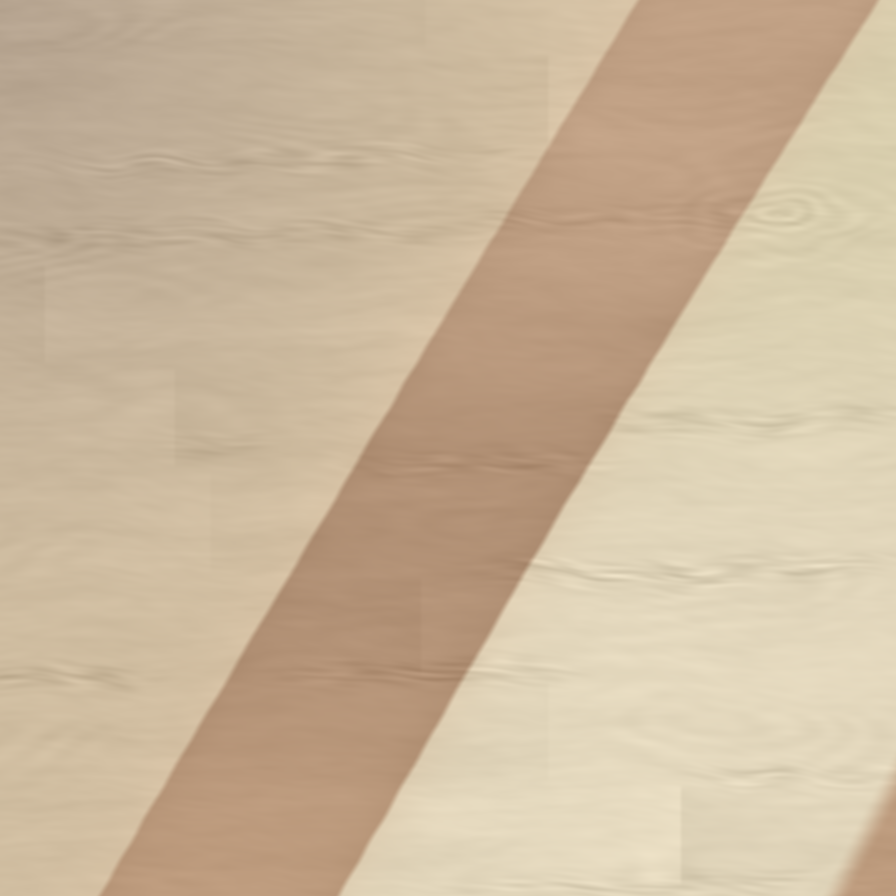
Write a Shadertoy shader that draws this texture.

```glsl
const vec3 DIM_WOOD   = vec3(0.700, 0.630, 0.555);
const vec3 WARM_WOOD  = vec3(0.815, 0.743, 0.630);
const vec3 PALE_WOOD  = vec3(0.888, 0.842, 0.737);
const vec3 GREEN_WOOD = vec3(0.850, 0.810, 0.682);
const vec3 PEACH_GLOW = vec3(0.852, 0.768, 0.652);
const vec3 BAND_TOP   = vec3(0.755, 0.630, 0.520);
const vec3 BAND_MID   = vec3(0.702, 0.573, 0.465);
const vec3 BAND_LOW   = vec3(0.745, 0.612, 0.495);
const float BAND_SLOPE = 0.602;
const float BAND_LEFT  = 0.111;
const float BAND_RIGHT = 0.378;
const float EDGE_SOFT  = 0.0042;
const float ROW_HEIGHT = 0.1165;
const float FIRST_SEAM = 0.0586;
const float GRAIN_GAIN = 0.066;
const float CONTOUR_GAIN = 0.009;
const float STREAK_GAIN = 0.150;
const float KNOT_GAIN = 0.020;
const vec2 KNOT_CENTER = vec2(0.868, 0.760);

// Butt joint position and tone step for each plank row, top to bottom
const float JOINT_X[10] = float[](0.475, 0.612, -0.5, 0.050, 0.195,
                                  0.235, 0.470, 0.612, 0.760, 0.300);
const float JOINT_STEP[10] = float[](0.010, 0.026, 0.0, 0.022, -0.020,
                                     -0.012, 0.024, 0.015, -0.050, 0.0);

// Dark grain streaks: centre x, centre y, half length, strength
const int STREAKS = 11;
const vec4 STREAK[STREAKS] = vec4[](
    vec4(0.30, 0.820, 0.36, 0.7), vec4(0.26, 0.738, 0.40, 0.7),
    vec4(0.72, 0.757, 0.32, 0.7), vec4(0.85, 0.530, 0.24, 0.9),
    vec4(0.24, 0.502, 0.08, 0.6), vec4(0.53, 0.482, 0.20, 0.8),
    vec4(0.76, 0.365, 0.32, 1.1), vec4(0.07, 0.243, 0.14, 0.8),
    vec4(0.47, 0.248, 0.22, 0.9), vec4(0.90, 0.134, 0.18, 0.7),
    vec4(0.72, 0.012, 0.28, 0.7));

vec2 hashGradient(vec2 cell) {
    vec2 h = vec2(dot(cell, vec2(127.1, 311.7)), dot(cell, vec2(269.5, 183.3)));
    return 2.0 * fract(sin(h) * 43758.5) - 1.0;
}

float gradientNoise(vec2 p) {
    vec2 i = floor(p), f = fract(p), e = vec2(0.0, 1.0);
    vec2 u = f * f * f * (f * (f * 6.0 - 15.0) + 10.0);
    float low  = mix(dot(hashGradient(i), f), dot(hashGradient(i + e.yx), f - e.yx), u.x);
    float high = mix(dot(hashGradient(i + e), f - e), dot(hashGradient(i + e.yy), f - e.yy), u.x);
    return mix(low, high, u.y);
}

// Wandering fibres, from broad clouds to short slanted flecks
float woodGrain(vec2 p) {
    p.y += 0.020 * gradientNoise(p * vec2(5.0, 8.0)) - 0.02 * p.x;
    return 0.32 * gradientNoise(p * vec2(3.0, 15.0))
         + 0.32 * gradientNoise(p * vec2(5.0, 44.0) + 7.0)
         + 0.25 * gradientNoise(p * vec2(15.0, 90.0) + 19.0)
         + 0.24 * gradientNoise(vec2(p.x * 34.0 + p.y * 45.0, p.y * 130.0));
}

// Curved growth lines that surface in patches
float growthLines(vec2 p) {
    float height = gradientNoise(p * vec2(3.5, 13.0) + 31.0);
    float patches = smoothstep(-0.05, 0.30, gradientNoise(p * vec2(3.0, 9.0) + 53.0));
    return patches * sin(38.0 * height + 90.0 * p.y);
}

float plankTone(vec2 p) {
    float depth = (1.0 - p.y - FIRST_SEAM) / ROW_HEIGHT;
    int row = clamp(int(floor(depth)) + 1, 0, 9);
    float fromJoint = p.x - JOINT_X[row];
    float side = smoothstep(-0.003, 0.003, fromJoint) - 0.5;
    float inset = smoothstep(0.0, 0.08, 0.5 - abs(fract(depth) - 0.5));
    return JOINT_STEP[row] * side * inset * exp(-7.0 * abs(fromJoint));
}

float streakShade(vec2 p) {
    float shade = 0.0;
    for (int i = 0; i < STREAKS; i++) {
        vec4 s = STREAK[i];
        float wave = 0.016 * gradientNoise(vec2(p.x * 10.0, s.y * 37.0));
        float dy = p.y - s.y + wave - 0.02 * (p.x - s.x);
        float along = 1.0 - smoothstep(0.35, 1.0, abs(p.x - s.x) / s.z);
        float across = exp(-pow(dy / 0.016, 2.0));
        float fibre = gradientNoise(vec2(p.x * 24.0 + dy * 90.0, dy * 125.0 + s.y * 50.0));
        shade += s.w * along * across * (0.16 + 0.95 * fibre);
    }
    return shade;
}

// Flattened growth rings around a knot
float knotRings(vec2 p) {
    vec2 d = (p - KNOT_CENTER) * vec2(1.0, 2.8);
    float r = length(d) + 0.045 * gradientNoise(p * vec2(14.0, 32.0));
    return sin(r * 165.0) * exp(-pow(r / 0.120, 2.0));
}

void mainImage(out vec4 fragColor, in vec2 fragCoord) {
    vec2 p = fragCoord / iResolution.xy;
    // Signed distances to the two sides of the diagonal band
    float bow = 0.010 * sin(3.14159 * p.y);
    float ripple = 0.003 * gradientNoise(vec2(p.y * 30.0, 3.5));
    float fromLeft  = 0.857 * (p.x - BAND_LEFT - BAND_SLOPE * p.y + 0.4 * bow + ripple);
    float fromRight = 0.857 * (p.x - BAND_RIGHT - BAND_SLOPE * p.y + bow - ripple);
    // Floor light on each side of the band
    float fromCorner = length((p - vec2(0.0, 1.0)) * vec2(1.0, 0.85));
    vec3 leftWood = mix(DIM_WOOD, WARM_WOOD, smoothstep(-0.15, 0.70, fromCorner));
    leftWood = mix(leftWood, PEACH_GLOW, 0.75 * exp(-abs(fromLeft) / 0.055));
    vec3 rightWood = mix(PALE_WOOD, GREEN_WOOD, smoothstep(0.30, 0.85, p.y));
    rightWood = mix(rightWood, PEACH_GLOW, 0.45 * exp(-abs(fromRight) / 0.035));
    // Shadow band, darkest at mid height and along its borders
    vec3 band = mix(BAND_LOW, BAND_MID, smoothstep(0.0, 0.36, p.y));
    band = mix(band, BAND_TOP, smoothstep(0.45, 0.80, p.y));
    band -= 0.025 * (exp(-abs(fromLeft) / 0.018) + exp(-abs(fromRight) / 0.022));
    float enter = smoothstep(-EDGE_SOFT, EDGE_SOFT, fromLeft);
    float leave = smoothstep(-EDGE_SOFT, EDGE_SOFT, fromRight);
    vec3 color = mix(mix(leftWood, band, enter), rightWood, leave);
    // Second band entering at the lower right corner
    float corner = 0.89 * (p.x - 0.932 - 0.51 * p.y);
    color = mix(color, BAND_LOW, smoothstep(-0.016, 0.016, corner));
    // Timber detail, muted inside the band
    float detail = GRAIN_GAIN * woodGrain(p) + CONTOUR_GAIN * growthLines(p) + plankTone(p)
                 - STREAK_GAIN * streakShade(p) + KNOT_GAIN * knotRings(p);
    color += detail * mix(1.0, 0.75, enter * (1.0 - leave));
    fragColor = vec4(clamp(color, 0.0, 1.0), 1.0);
}
```
